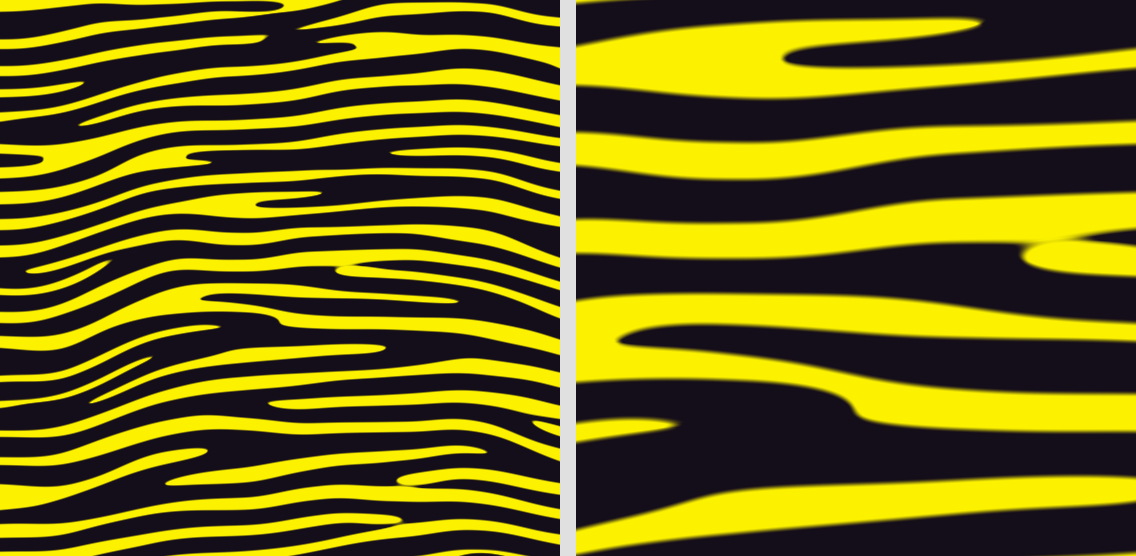
Left: the whole. Right: its middle third, enlarged.
This pattern is drawn by a WebGL 1 fragment shader. Its source:

```glsl
precision highp float;

uniform vec2 u_resolution;

const vec3 DARK = vec3(0.08, 0.05, 0.10);
const vec3 YELLOW = vec3(0.99, 0.95, 0.0);

const float STRIPES = 20.5;        // stripes per canvas height
const float THRESHOLD = 0.31;      // higher gives thinner yellow
const float WIDTH_VARIATION = 0.85;
const float BEND = 0.15;           // broad waves
const float WOBBLE = 0.014;        // small waves
const float FORK_COLUMNS = 5.0;
const float FORK_ROWS = 8.0;
const float FORK_STRETCH = 4.5;    // horizontal length of the forks
const float FORK_RADIUS = 0.065;
const float FORK_BIAS = 0.65;      // how strongly forks open or close
const float EDGE = 0.0021;         // half width of the soft edge
const float SAMPLE_STEP = 0.001;
const float MIN_SLOPE = 25.0;
const float TAU = 6.2831853;

vec2 hash2(vec2 p) {
  vec3 h = fract(p.xyx * vec3(0.1031, 0.1030, 0.0973));
  h += dot(h, h.yzx + 33.33);
  return fract((h.xx + h.yz) * h.zy);
}

float noise(vec2 p) {
  vec2 cell = floor(p);
  vec2 f = p - cell;
  vec2 w = f * f * f * (f * (f * 6.0 - 15.0) + 10.0);
  float low = mix(hash2(cell).x, hash2(cell + vec2(1.0, 0.0)).x, w.x);
  float high = mix(hash2(cell + vec2(0.0, 1.0)).x, hash2(cell + 1.0).x, w.x);
  return mix(low, high, w.y);
}

// Bends horizontal lines into waves
vec2 bend(vec2 p) {
  float broad = noise(p * vec2(2.6, 2.3) + 17.0) - 0.5;
  float fine = noise(p * vec2(7.0, 9.0) + 41.0) - 0.5;
  return p + vec2(0.0, BEND * broad + WOBBLE * fine);
}

// Positive inside yellow stripes, negative in the dark
float stripeField(vec2 p) {
  vec2 q = bend(p);
  float phase = TAU * STRIPES * q.y;
  float strength = 1.0;
  float bias = THRESHOLD
    + WIDTH_VARIATION * (noise(p * vec2(4.5, 15.0) + 73.0) - 0.5);

  // Phase vortices split, join and end the stripes
  for (float row = 0.0; row < FORK_ROWS; row++) {
    for (float column = 0.0; column < FORK_COLUMNS; column++) {
      vec2 cell = vec2(column, row);
      vec2 jitter = mix(vec2(0.1), vec2(0.9), hash2(cell + 5.0));
      vec2 center = (cell + jitter) / vec2(FORK_COLUMNS, FORK_ROWS);
      vec2 d = q - (center * 1.2 - 0.1);
      d.y *= FORK_STRETCH;
      float charge = 1.0 - 2.0 * mod(row + column, 2.0);
      float core = exp(-dot(d, d) / (FORK_RADIUS * FORK_RADIUS));
      float side = hash2(cell + 91.0).y < 0.5 ? -1.0 : 1.0;
      phase += charge * atan(d.y, d.x + 1e-6);
      strength *= 1.0 - core;
      bias += FORK_BIAS * side * core;
    }
  }
  return strength * cos(phase) - bias;
}

void main() {
  vec2 p = gl_FragCoord.xy / u_resolution.y;

  // Field divided by its slope approximates distance to the edge
  float field = stripeField(p);
  vec2 slope = vec2(
    stripeField(p + vec2(SAMPLE_STEP, 0.0)) - field,
    stripeField(p + vec2(0.0, SAMPLE_STEP)) - field) / SAMPLE_STEP;
  float edgeDistance = field / max(length(slope), MIN_SLOPE);

  float coverage = smoothstep(-EDGE, EDGE, edgeDistance);
  gl_FragColor = vec4(mix(DARK, YELLOW, coverage), 1.0);
}
```
